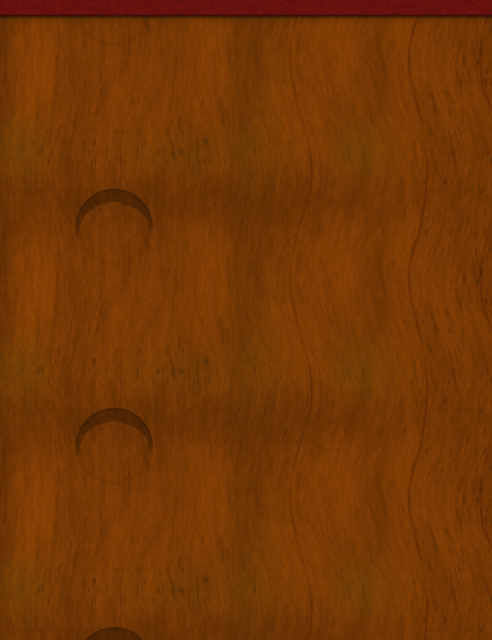
A Shadertoy shader for this texture:

```glsl
// Varnished wood panel that tiles down the canvas, with a cup stain in each tile
// and a red leather strip along the top. Grain is stretched value noise, periodic
// in y and bent by a cosine; soft blobs add the broad light, dark and olive areas.

const float TAU = 6.2831853;
const float TILE = 0.3425;   // tile height, in canvas heights
const float STRIP = 0.0247;  // leather strip height

float hash(vec2 p) {
    return fract(sin(dot(p, vec2(127.1, 311.7))) * 43758.5453);
}

// Value noise that repeats every `period` cells in y
float noise(vec2 p, float period) {
    vec2 i = floor(p), f = fract(p);
    f = f * f * (3.0 - 2.0 * f);
    float y0 = mod(i.y, period), y1 = mod(i.y + 1.0, period);
    return mix(mix(hash(vec2(i.x, y0)), hash(vec2(i.x + 1.0, y0)), f.x),
               mix(hash(vec2(i.x, y1)), hash(vec2(i.x + 1.0, y1)), f.x), f.y);
}

// Soft spot at c; y wraps around the tile
float blob(vec2 p, vec2 c, vec2 size) {
    vec2 d = p - c;
    d.y -= round(d.y);
    d /= size;
    return exp(-dot(d, d));
}

// A thin dark growth line, broken up along its length
float growthLine(float x, float at, float v) {
    float wobble = 0.006 * (noise(vec2(at * 90.0, v * 6.0), 6.0) - 0.5);
    float d = (x - at - wobble) / 0.0018;
    return exp(-d * d) * noise(vec2(at * 50.0, v * 9.0), 9.0);
}

vec3 wood(vec2 p) {
    float v = fract((p.y - 0.362) / TILE);
    vec2 q = vec2(p.x, v);

    // Bent grain coordinate
    float bend = mix(-0.007, 0.015, smoothstep(0.2, 0.45, p.x));
    float x = p.x + bend * cos(TAU * (v - 0.2))
            + 0.008 * (noise(vec2(p.x * 9.0, v * 4.0), 4.0) - 0.5);

    // Streaks from broad to fine, then short pores
    float tone = 1.0;
    tone += 0.10 * (noise(vec2(x * 24.0, v * 2.0), 2.0) - 0.5);
    tone += 0.08 * (noise(vec2(x * 85.0, v * 5.0), 5.0) - 0.5);
    tone += 0.10 * (noise(vec2(x * 230.0, v * 14.0), 14.0) - 0.5);
    tone += 0.10 * (noise(vec2(x * 420.0, v * 48.0), 48.0) - 0.5);
    float pores = smoothstep(0.68, 0.95, noise(vec2(x * 330.0 + 71.0, v * 22.0), 22.0));
    float poreArea = 0.35 + 0.6 * blob(q, vec2(0.2, 0.62), vec2(0.25, 0.14))
                   + 0.5 * smoothstep(0.6, 0.72, p.x);
    tone -= 0.17 * pores * poreArea;

    // Broad light and dark areas
    tone += 0.12 * blob(q, vec2(0.055, 0.20), vec2(0.035, 0.22));
    tone += 0.09 * blob(q, vec2(0.330, 0.20), vec2(0.040, 0.22));
    tone += 0.10 * blob(q, vec2(0.525, 0.20), vec2(0.045, 0.24));
    tone += 0.06 * blob(q, vec2(0.630, 0.20), vec2(0.030, 0.25));
    tone -= 0.10 * blob(q, vec2(0.390, 0.30), vec2(0.025, 0.30));
    tone -= 0.10 * blob(q, vec2(0.590, 0.32), vec2(0.025, 0.26));
    tone -= 0.11 * blob(q, vec2(0.450, 0.86), vec2(0.240, 0.13));
    tone -= 0.07 * blob(q, vec2(0.120, 0.84), vec2(0.150, 0.12));
    tone -= 0.07 * smoothstep(0.03, 0.0, p.x);
    tone -= 0.05 * smoothstep(0.66, 0.76, p.x);

    // Growth lines in the bent grain
    float lines = growthLine(x, 0.472, v) + growthLine(x, 0.655, v)
                + growthLine(x, 0.765, v) + 0.5 * growthLine(x, 0.484, v)
                + 0.5 * growthLine(x, 0.195, v) + 0.4 * growthLine(x, 0.085, v);

    // Red-brown varnish with olive patches
    float olive = blob(q, vec2(0.035, 0.62), vec2(0.045, 0.14))
                + blob(q, vec2(0.560, 0.62), vec2(0.045, 0.14))
                + 0.5 * blob(q, vec2(0.300, 0.64), vec2(0.120, 0.12))
                + 0.4 * blob(q, vec2(0.400, 0.50), vec2(0.050, 0.40));
    vec3 color = vec3(0.472, 0.222, 0.018) * tone;
    color += olive * vec3(-0.008, 0.026, 0.006);
    return color * (1.0 - lines * vec3(0.20, 0.32, 0.20));
}

// Darkness of the cup stain: wide at the top, faint at the bottom
float stain(vec2 p) {
    vec2 d = p - vec2(0.1785, 0.3555);
    d.y -= TILE * round(d.y / TILE);
    float r = length(d), up = -d.y / max(r, 0.001);
    float blot = noise(d * 110.0 + 40.0, 256.0);
    float inner = 0.053 - 0.013 * smoothstep(0.1, 1.0, up) + 0.004 * (blot - 0.5);
    float band = smoothstep(inner - 0.0015, inner + 0.0015, r)
               * smoothstep(0.0620, 0.0595, r);
    float strength = mix(0.10 * blot, 0.23 + 0.06 * blot, smoothstep(-0.35, 0.1, up));
    float rim = exp(-pow((r - 0.059) / 0.0015, 2.0)) * smoothstep(-0.2, 0.2, up);
    float drip = smoothstep(0.0045, 0.001, length((d + vec2(0.057, -0.008)) * vec2(1.0, 0.6)));
    return band * strength + 0.08 * rim + 0.25 * drip * blot;
}

void mainImage(out vec4 fragColor, in vec2 fragCoord) {
    // Canvas heights, measured down from the top
    vec2 p = vec2(fragCoord.x, iResolution.y - fragCoord.y) / iResolution.y;
    float pixel = 1.0 / iResolution.y;

    vec3 color = wood(p) * (1.0 - stain(p));
    color *= 1.0 - 0.65 * exp(-max(p.y - STRIP, 0.0) / 0.0035);  // strip shadow

    // Leather strip with fine creases and a dark lower edge
    float crease = noise(p * vec2(190.0, 330.0), 512.0) + noise(p * vec2(370.0, 480.0), 512.0);
    vec3 leather = vec3(0.40, 0.068, 0.055) * (0.86 + 0.14 * crease);
    leather *= 1.0 - 0.35 * smoothstep(STRIP - 0.004, STRIP, p.y);
    color = mix(leather, color, smoothstep(-pixel, pixel, p.y - STRIP));

    fragColor = vec4(color, 1.0);
}
```
